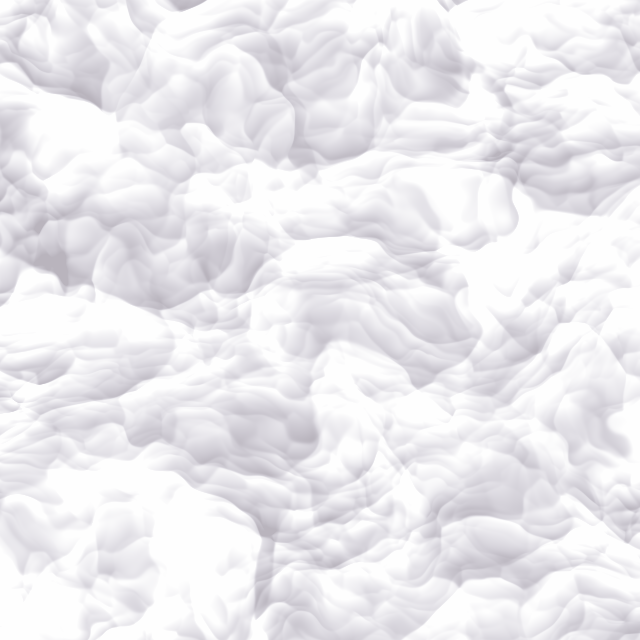
Write a three.js fragment shader that draws this texture.

```glsl
// Crumpled white paper lit from above. Warped Voronoi cells at several scales
// act as bulging facets; each is shaded by its slope toward the light, so that
// soft gradients end in sharp creases. The summed slope picks the paper tone.

varying vec2 vUv;

vec2 hash2(vec2 p) {
  vec3 q = fract(vec3(p.xyx) * vec3(0.1031, 0.1030, 0.0973));
  q += dot(q, q.yzx + 33.33);
  return fract((q.xx + q.yz) * q.zy);
}

vec2 noise2(vec2 p) {
  vec2 cell = floor(p);
  vec2 f = fract(p);
  f = f * f * (3.0 - 2.0 * f);
  vec2 low = mix(hash2(cell), hash2(cell + vec2(1.0, 0.0)), f.x);
  vec2 high = mix(hash2(cell + vec2(0.0, 1.0)), hash2(cell + 1.0), f.x);
  return mix(low, high, f.y);
}

mat2 rotation(float angle) {
  float c = cos(angle);
  float s = sin(angle);
  return mat2(c, s, -s, c);
}

// Bends the sheet so that the creases become jagged and uneven.
vec2 warp(vec2 p) {
  vec2 offset = 0.11 * (noise2(p * 4.0 + 20.0) - 0.5);
  offset += 0.050 * (noise2(p * 11.0 + 50.0) - 0.5);
  offset += 0.018 * (noise2(p * 29.0 + 90.0) - 0.5);
  return p + offset;
}

// Slope toward the light of one layer of stretched facets.
float facetSlope(vec2 p, float frequency, float angle) {
  mat2 turn = rotation(angle);
  vec2 q = turn * p * vec2(0.78, 1.2) * frequency + frequency * 7.3 + 40.0;
  vec2 light = turn * vec2(-0.22, 1.0);
  vec2 base = floor(q);
  float sharpness = min(420.0 / frequency, 80.0);
  float total = 0.0;
  float slope = 0.0;

  for (int y = -1; y <= 1; y++) {
    for (int x = -1; x <= 1; x++) {
      vec2 cell = base + vec2(float(x), float(y));
      vec2 offset = q - cell - hash2(cell);
      vec2 chance = hash2(cell + 71.0);
      float weight = exp(-sharpness * (dot(offset, offset) - 0.5));
      vec2 bulge = rotation((chance.x - 0.5) * 2.2) * light;
      slope += weight * (dot(offset, bulge) + 0.55 * (chance.y - 0.5));
      total += weight;
    }
  }
  return slope / max(total, 1e-20);
}

vec3 paperColor(float tone) {
  vec3 shadow = vec3(0.70, 0.68, 0.715);
  vec3 white = vec3(0.995);
  vec3 coolTint = vec3(0.0, 0.0, 0.045);
  return mix(shadow, white, tone) + coolTint * tone * (1.0 - tone);
}

void main() {
  vec2 sheet = warp(vUv);
  vec2 wear = noise2(vUv * 5.0 + 130.0);

  // Broad folds, then medium and fine wrinkles where the sheet is worn.
  float slope = 0.50 * facetSlope(sheet, 4.0, 0.45);
  slope += 0.62 * facetSlope(sheet, 7.5, -0.50);
  slope += 0.55 * facetSlope(sheet, 12.0, 0.65);
  slope += mix(0.22, 0.65, wear.x) * facetSlope(sheet, 21.0, -0.25);
  slope += mix(0.08, 0.42, wear.y) * facetSlope(sheet, 38.0, 0.35);

  // Gentle undulation inside the facets.
  slope += 0.16 * (noise2(sheet * vec2(9.0, 13.0) + 200.0).x - 0.5);

  float tone = 0.80 + 0.68 * slope * mix(0.8, 1.2, wear.x);
  gl_FragColor = vec4(paperColor(clamp(tone, 0.08, 1.0)), 1.0);
}
```
